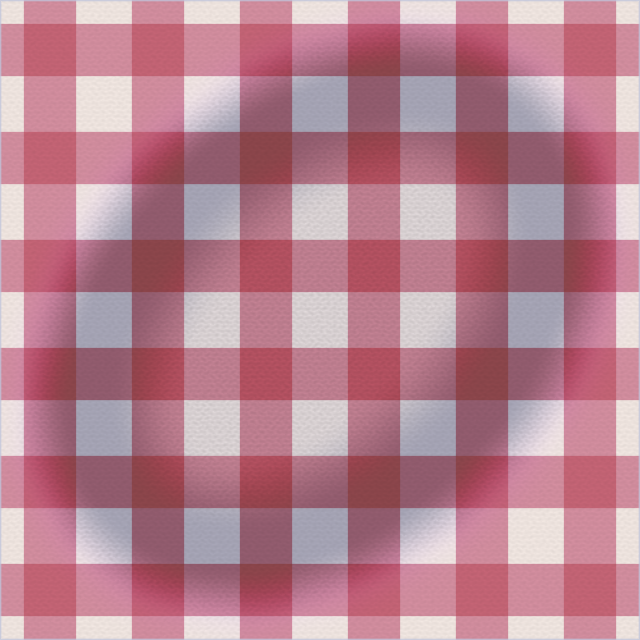
A WebGL 2 fragment shader for this pattern:

```glsl
#version 300 es
precision highp float;
// Gingham cloth with a soft, tilted oval ring of shade lying across it.
// Repeated stripes cross to pick one of three dyes, an ellipse distance
// blends lit and shaded dyes, and slanted threads with noise add the weave.

uniform vec2 u_resolution;
out vec4 fragColor;

const float CHECK_PERIOD = 0.16875;
const float STRIPE_HALF = 0.2425;           // share of one period
const vec2 RING_RADII = vec2(0.410, 0.273);
const float INNER_SHADE = 0.30;
const float THREAD_ROWS = 140.0;

vec2 hashGradient(vec2 cell) {
  vec3 q = fract(cell.xyx * vec3(0.1031, 0.1030, 0.0973));
  q += dot(q, q.yzx + 33.33);
  float angle = 6.2832 * fract((q.x + q.y) * q.z);
  return vec2(cos(angle), sin(angle));
}

float gradientNoise(vec2 p) {
  vec2 i = floor(p), f = fract(p);
  vec2 w = f * f * f * (f * (f * 6.0 - 15.0) + 10.0);
  vec2 e = vec2(1.0, 0.0);
  float a = dot(hashGradient(i), f);
  float b = dot(hashGradient(i + e.xy), f - e.xy);
  float c = dot(hashGradient(i + e.yx), f - e.yx);
  float d = dot(hashGradient(i + e.xx), f - e.xx);
  return mix(mix(a, b, w.x), mix(c, d, w.x), w.y);
}

// Smooth stripe coverage, one value per axis
vec2 stripes(vec2 p, float period, vec2 pixel) {
  vec2 offset = abs(fract(p / period) - 0.5);
  vec2 blur = 0.6 * pixel / period;
  return 1.0 - smoothstep(STRIPE_HALF - blur, STRIPE_HALF + blur, offset);
}

// Cross two stripes: bare cloth, single dye, double dye
vec3 gingham(vec2 band, vec3 bare, vec3 single, vec3 twice) {
  return mix(mix(bare, single, band.x), mix(single, twice, band.x), band.y);
}

// Approximate signed distance to an ellipse
float ellipseDistance(vec2 p, vec2 radii) {
  float k0 = length(p / radii);
  float k1 = length(p / (radii * radii));
  return k0 * (k0 - 1.0) / max(k1, 0.0001);
}

// Full shade on the ring, partial shade inside, none outside
float ringShade(float d) {
  float inner = mix(INNER_SHADE, 1.0, smoothstep(-0.145, -0.015, d));
  float outer = 1.0 - smoothstep(0.035, 0.130, d);
  return inner * outer;
}

// Rows of short slanted threads, broken up by noise
float weave(vec2 p, float rows) {
  vec2 q = p * rows;
  q.y += 0.35 * gradientNoise(q * vec2(0.35, 0.2));
  float lean = mod(floor(q.y), 2.0) * 2.0 - 1.0;
  float slant = sin(6.2832 * (q.x * 0.55 + lean * 0.5 * fract(q.y)));
  float row = cos(6.2832 * q.y);
  return 0.45 * slant + 0.4 * row + 1.1 * gradientNoise(q * 1.4);
}

void main() {
  vec2 uv = gl_FragCoord.xy / u_resolution;
  vec2 pixel = 1.0 / u_resolution;
  vec2 p = uv - 0.5;

  // Ring axes lie along the canvas diagonals
  vec2 tilted = vec2(p.x + p.y, p.y - p.x) * 0.70711;
  float d = ellipseDistance(tilted, RING_RADII);
  d += 0.006 * gradientNoise(uv * 9.0);
  float shade = ringShade(d);

  // Cloth in light and in shade
  vec2 band = stripes(p + 0.5 * CHECK_PERIOD - 0.5 * CHECK_PERIOD, CHECK_PERIOD, pixel);
  vec3 lit = gingham(band, vec3(0.925, 0.885, 0.865),
                     vec3(0.810, 0.545, 0.610), vec3(0.755, 0.385, 0.450));
  vec3 dim = gingham(band, vec3(0.640, 0.635, 0.700),
                     vec3(0.565, 0.355, 0.425), vec3(0.540, 0.270, 0.290));
  vec3 color = mix(lit, dim, shade);

  // Richer dye in the half-shade and a faint violet rim
  float halfShade = 4.0 * shade * (1.0 - shade);
  color -= vec3(0.0, 0.045, 0.035) * halfShade * band.x * band.y;
  float rim = (d - 0.105) / 0.035;
  color += vec3(0.0, -0.015, 0.025) * exp(-rim * rim);

  // Thread relief, a little stronger where the light grazes
  color *= 1.0 + (0.022 + 0.018 * halfShade) * weave(uv, THREAD_ROWS);

  // Thin pale blue hem
  vec2 margin = min(uv, 1.0 - uv);
  float hem = 1.0 - smoothstep(0.0010, 0.0032, min(margin.x, margin.y));
  color = mix(color, vec3(0.75, 0.77, 0.86), 0.75 * hem);

  fragColor = vec4(clamp(color, 0.0, 1.0), 1.0);
}
```
